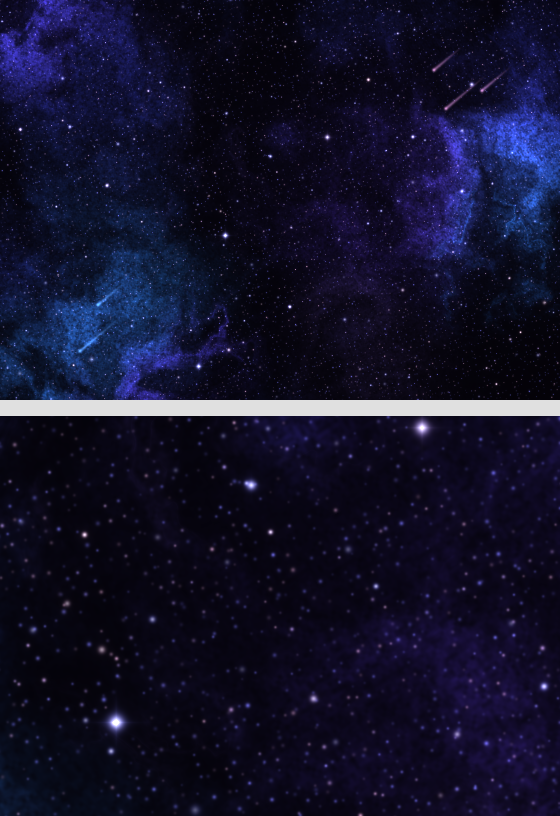
Top: the whole. Bottom: its middle third, enlarged.
Reproduce this texture procedurally as a WebGL 1 fragment shader.

```glsl
precision highp float;
// Deep night sky: violet and blue nebula clouds on near black, with wisps,
// layered stars and short meteors. Clouds are gaussian regions broken up by
// warped fbm; stars sit in rotated hashed grids; meteors are tapered segments.

uniform vec2 u_resolution;

// Colours
const vec3 SPACE = vec3(0.014, 0.008, 0.032);
const vec3 NAVY = vec3(0.022, 0.032, 0.095);
const vec3 INDIGO = vec3(0.085, 0.090, 0.330);
const vec3 VIOLET = vec3(0.190, 0.150, 0.560);
const vec3 PURPLE = vec3(0.085, 0.042, 0.190);
const vec3 TEAL = vec3(0.050, 0.150, 0.270);
const vec3 AZURE = vec3(0.080, 0.215, 0.420);
const vec3 DUSK = vec3(0.065, 0.048, 0.115);
const vec3 STAR_BLUE = vec3(0.48, 0.48, 1.00);
const vec3 STAR_PINK = vec3(1.00, 0.74, 0.88);
const vec3 METEOR_PINK = vec3(0.66, 0.44, 0.62);
const vec3 METEOR_BLUE = vec3(0.30, 0.50, 0.78);

// Shapes
const float CLOUD_SCALE = 5.5;
const float WARP = 0.22;
const float WISP_SCALE = 9.0;
const float GRAIN_SCALE = 150.0;
const float GRAIN = 0.55;
const vec2 METEOR_DIR = vec2(0.77, 0.638);
const float METEOR_LENGTH = 0.12;
const float METEOR_WIDTH = 0.0042;

float hash(vec2 p) {
  return fract(sin(dot(p, vec2(127.1, 311.7))) * 43758.5453);
}

float noise(vec2 p) {
  vec2 i = floor(p), f = fract(p);
  f = f * f * (3.0 - 2.0 * f);
  return mix(mix(hash(i), hash(i + vec2(1.0, 0.0)), f.x),
             mix(hash(i + vec2(0.0, 1.0)), hash(i + 1.0), f.x), f.y);
}

mat2 rotation(float a) {
  return mat2(cos(a), sin(a), -sin(a), cos(a));
}

float fbm(vec2 p) {
  float sum = 0.0, amp = 0.5;
  for (int i = 0; i < 6; i++) {
    sum += amp * noise(p);
    p = rotation(0.6) * p * 2.03 + 7.3;
    amp *= 0.52;
  }
  return sum;
}

// Soft region of cloud
float blob(vec2 p, vec2 centre, float radius) {
  vec2 d = (p - centre) / radius;
  return exp(-dot(d, d));
}

vec3 nebula(vec2 p) {
  vec2 warp = vec2(fbm(p * 4.0 + 2.7), fbm(p * 4.0 + 19.1)) - 0.5;
  vec2 q = p + WARP * warp;
  float dust = 0.25 + 1.15 * smoothstep(0.3, 0.72, fbm(p * CLOUD_SCALE + 2.0 * warp));
  float rough = smoothstep(0.38, 0.66, fbm(p * 15.0 + 3.0 * warp + 31.0));

  // Broad clouds
  vec3 c = NAVY * (blob(q, vec2(0.20, 0.76), 0.30) + blob(q, vec2(1.05, 0.70), 0.33));
  c += NAVY * 0.5 * smoothstep(0.5, 0.8, fbm(p * 2.6 + 50.0));
  c += PURPLE * blob(q, vec2(0.95, 0.57), 0.24);
  c += PURPLE * 0.8 * blob(q, vec2(1.17, 0.54), 0.17);
  c += TEAL * blob(q, vec2(0.22, 0.25), 0.23);
  c += INDIGO * 0.8 * blob(q, vec2(0.00, 0.32), 0.15);
  c += INDIGO * 0.8 * blob(q, vec2(1.36, 0.72), 0.15);
  c += INDIGO * 0.5 * blob(q, vec2(0.20, 0.93), 0.19);
  c += AZURE * 1.05 * blob(q, vec2(1.30, 0.51), 0.16);
  c += DUSK * (blob(q, vec2(0.95, 0.03), 0.16) + 0.9 * blob(q, vec2(0.82, 0.23), 0.08));
  c *= dust * (0.72 + 0.5 * rough);

  // Mottled bright patches in the corners
  float corners = blob(q, vec2(0.06, 0.99), 0.15) + 0.8 * blob(q, vec2(0.36, 0.04), 0.13);
  c += VIOLET * corners * (0.15 + rough);
  c += AZURE * 0.8 * blob(q, vec2(0.08, 0.03), 0.14) * (0.25 + rough);

  // Curling wisps along ridges of the noise
  float ridge = 1.0 - abs(2.0 * fbm(p * WISP_SCALE + 4.0 * warp + 11.0) - 1.0);
  float wisp = pow(ridge, 9.0) * (0.3 + 0.8 * rough);
  c += AZURE * 1.1 * wisp * blob(q, vec2(1.25, 0.38), 0.14);
  c += VIOLET * 0.7 * wisp * blob(q, vec2(0.49, 0.16), 0.10);
  c += DUSK * 0.6 * wisp * blob(q, vec2(0.50, 0.65), 0.25);

  // Fine grain
  float grain = noise(p * GRAIN_SCALE) + noise(rotation(1.0) * p * GRAIN_SCALE * 1.9) - 1.0;
  return c * (1.0 + GRAIN * grain);
}

// One grid of stars; spikes above zero adds a four-pointed flare
vec3 stars(vec2 p, float cells, float density, float radius, float gain, float spikes) {
  vec2 g = rotation(cells) * p * cells;
  vec2 id = floor(g) + cells;
  vec2 spot = 0.3 + 0.4 * vec2(hash(id + 1.7), hash(id + 5.3));
  vec2 d = (fract(g) - spot) / cells * rotation(cells);
  float size = radius * mix(0.75, 1.15, hash(id + 9.1));
  float h = hash(id + 13.9);
  float light = exp(-dot(d, d) / (size * size)) + 0.08 * exp(-length(d) / (size * 1.5));
  vec2 a = abs(d) / size;
  light += spikes * (exp(-a.x * 2.5 - a.y * 0.8) + exp(-a.y * 2.5 - a.x * 0.8));
  vec3 tint = mix(STAR_BLUE, STAR_PINK, smoothstep(0.45, 1.0, hash(id + 21.0)));
  tint = mix(tint, vec3(1.0), 0.6 * exp(-dot(a, a)) * step(0.95, gain));
  return tint * light * gain * mix(0.2, 1.0, h * h) * step(hash(id + 3.1), density);
}

// Fan of meteors, bright at the head and fading up the tail
float meteors(vec2 p, vec2 first, vec2 spread, float count) {
  float light = 0.0;
  for (int i = 0; i < 3; i++) {
    float k = float(i);
    vec2 d = p - first - spread * vec2(k * k, sin(1.3 * k));
    float span = METEOR_LENGTH * (0.75 + 0.35 * sin(1.5 * k));
    float t = clamp(dot(d, METEOR_DIR) / span, 0.0, 1.0);
    float w = METEOR_WIDTH * (1.0 - 0.45 * t);
    vec2 off = d - METEOR_DIR * span * t;
    float trail = exp(-dot(off, off) / (w * w)) * (1.0 - t) * 0.75;
    float head = 0.5 * exp(-dot(d, d) / (w * w));
    light += (trail + head) * step(k + 0.5, count);
  }
  return light;
}

void main() {
  vec2 p = gl_FragCoord.xy / u_resolution.y;
  vec3 colour = SPACE + nebula(p);

  // Stars from faint dust to flares
  colour += stars(p, 97.0, 0.42, 0.0015, 0.42, 0.0);
  colour += stars(p, 61.0, 0.38, 0.0017, 0.65, 0.0);
  colour += stars(p, 23.0, 0.28, 0.0025, 1.00, 0.0);
  colour += stars(p, 8.0, 0.32, 0.0042, 1.30, 0.1);
  colour += stars(p, 3.3, 0.40, 0.0062, 1.40, 0.5);

  colour += METEOR_PINK * meteors(p, vec2(1.085, 0.825), vec2(0.03, -0.10), 3.0);
  colour += METEOR_BLUE * meteors(p, vec2(0.245, 0.238), vec2(-0.045, -0.12), 2.0);
  gl_FragColor = vec4(min(colour, 1.0), 1.0);
}
```
